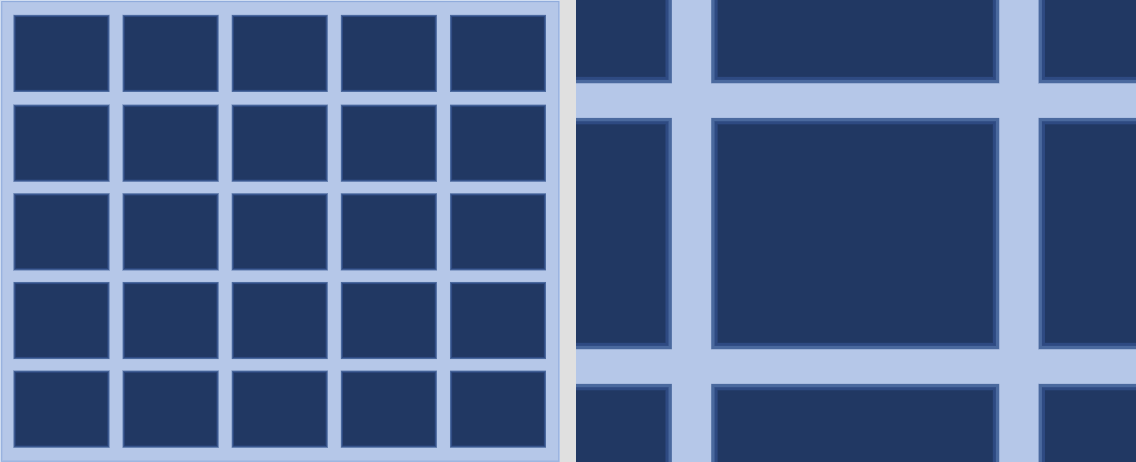
Left, the full canvas; right, a detail of the centre.
Reproduce this pattern procedurally as a WebGL 2 fragment shader.

```glsl
#version 300 es
precision highp float;
// Five by five grid of navy panels with thin blue outlines on a pale blue board.

uniform vec2 u_resolution;
out vec4 fragColor;

// Colours
const vec3 BOARD = vec3(0.71, 0.78, 0.91);
const vec3 MARGIN = vec3(0.82, 0.87, 0.95);
const vec3 FRAME = vec3(0.56, 0.67, 0.86);
const vec3 OUTLINE = vec3(0.29, 0.41, 0.62);
const vec3 BEVEL = vec3(0.18, 0.29, 0.51);
const vec3 PANEL = vec3(0.13, 0.22, 0.39);

// Layout, in canvas heights
const vec2 COUNT = vec2(5.0, 5.0);
const vec2 FIRST_CORNER = vec2(0.0292, 0.0309);
const vec2 PITCH = vec2(0.2362, 0.1919);
const vec2 PANEL_SIZE = vec2(0.2078, 0.1669);
const float TOP_ROW_LIFT = 0.0024;
const float OUTLINE_WIDTH = 0.0024;
const float BEVEL_WIDTH = 0.0022;
const float FRAME_WIDTH = 0.0024;

// Signed distance to a box, negative inside
float boxDistance(vec2 p, vec2 halfSize) {
  vec2 d = abs(p) - halfSize;
  return length(max(d, 0.0)) + min(max(d.x, d.y), 0.0);
}

// Smooth coverage of the region where distance is negative
float coverage(float distance, float pixel) {
  return clamp(0.5 - distance / pixel, 0.0, 1.0);
}

// Distance to the nearest panel of the grid
float panelDistance(vec2 p) {
  vec2 firstCentre = FIRST_CORNER + 0.5 * PANEL_SIZE;
  vec2 cell = clamp(round((p - firstCentre) / PITCH), vec2(0.0), COUNT - 1.0);
  vec2 centre = firstCentre + cell * PITCH;
  centre.y += TOP_ROW_LIFT * step(COUNT.y - 1.5, cell.y);
  return boxDistance(p - centre, 0.5 * PANEL_SIZE);
}

// Distance to the border rectangle of the board
float frameDistance(vec2 p, float aspect) {
  vec2 low = vec2(0.0025, 0.0005);
  vec2 high = vec2(aspect - 0.0012, 0.9978);
  return boxDistance(p - 0.5 * (low + high), 0.5 * (high - low));
}

// Board with a thin line around its edge
vec3 boardColour(float distance, float pixel) {
  vec3 colour = mix(MARGIN, FRAME, coverage(distance, pixel));
  return mix(colour, BOARD, coverage(distance + FRAME_WIDTH, pixel));
}

// Outline, bevel and face laid over the board
vec3 paintPanel(vec3 under, float distance, float pixel) {
  vec3 colour = mix(under, OUTLINE, coverage(distance, pixel));
  float inner = distance + OUTLINE_WIDTH;
  colour = mix(colour, BEVEL, coverage(inner, pixel));
  return mix(colour, PANEL, coverage(inner + BEVEL_WIDTH, pixel));
}

void main() {
  float pixel = 1.0 / u_resolution.y;
  vec2 p = gl_FragCoord.xy * pixel;
  float aspect = u_resolution.x * pixel;

  vec3 colour = boardColour(frameDistance(p, aspect), pixel);
  colour = paintPanel(colour, panelDistance(p), pixel);
  fragColor = vec4(colour, 1.0);
}
```
